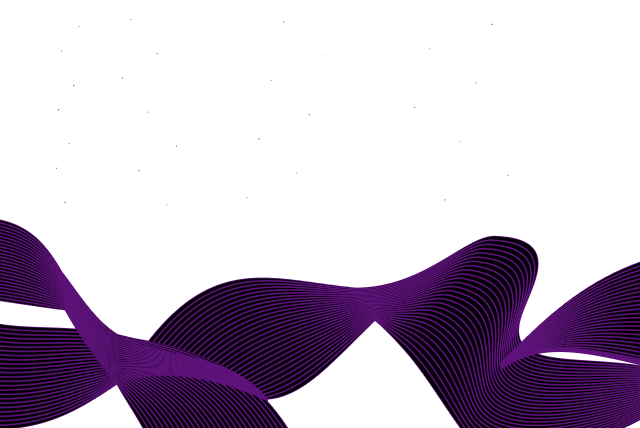
Reproduce this background procedurally as a WebGL 1 fragment shader.

```glsl
precision highp float;
// Twisting black ribbons ruled with purple lines, on white with sparse specks.
uniform vec2 u_resolution;

// Lengths are in percent of the canvas height.
const vec2 CANVAS = vec2(150.0, 100.0);
const vec3 PAPER = vec3(1.0);
const vec3 RIBBON = vec3(0.01, 0.0, 0.02);
const vec3 LINE = vec3(0.36, 0.07, 0.47);
const vec3 SPECK = vec3(0.25);
const float LINE_HALF = 0.19;
const float SPECK_RADIUS = 0.13;
const int STEPS = 20;
const int SPECKS = 28;

float cross2(vec2 a, vec2 b) { return a.x * b.y - a.y * b.x; }

vec2 bezier(vec2 a, vec2 b, vec2 c, vec2 d, float t) {
  float k = 1.0 - t;
  return k * k * k * a + 3.0 * k * t * (k * b + t * c) + t * t * t * d;
}

vec2 bezierSlope(vec2 a, vec2 b, vec2 c, vec2 d, float t) {
  float k = 1.0 - t;
  return k * k * (b - a) + 2.0 * k * t * (c - b) + t * t * (d - c);
}

// Paints the strip between Bezier edges a and b, with lines running along it.
void ribbon(inout vec3 color, vec2 p, float px, float lines,
            vec2 a0, vec2 a1, vec2 a2, vec2 a3,
            vec2 b0, vec2 b1, vec2 b2, vec2 b3) {
  float previous = cross2(a0 - p, b0 - p);
  for (int i = 1; i <= STEPS; i++) {
    float t = float(i) / float(STEPS);
    float side = cross2(bezier(a0, a1, a2, a3, t) - p,
                        bezier(b0, b1, b2, b3, t) - p);
    // A sign change means a rung between the edges passes through p.
    if (side * previous <= 0.0 && side != previous) {
      float u = t - side / (side - previous) / float(STEPS);
      vec2 a = bezier(a0, a1, a2, a3, u);
      vec2 rung = bezier(b0, b1, b2, b3, u) - a;
      float s = dot(p - a, rung) / max(dot(rung, rung), 1e-5);
      if (abs(s - 0.5) < 1.0) {
        vec2 flow = mix(bezierSlope(a0, a1, a2, a3, u),
                        bezierSlope(b0, b1, b2, b3, u), clamp(s, 0.0, 1.0));
        float width = abs(cross2(rung, flow)) / max(length(flow), 1e-4);
        float inside = (0.5 - abs(s - 0.5)) * width;
        float nearest = abs(fract(s * lines + 0.5) - 0.5) * width / lines;
        float ink = clamp((LINE_HALF - nearest) / px + 0.5, 0.0, 1.0);
        float cover = clamp(inside / px + 0.5, 0.0, 1.0);
        color = mix(color, mix(RIBBON, LINE, ink), cover);
      }
    }
    previous = side;
  }
}

// Low-discrepancy scatter, denser toward the left.
void specks(inout vec3 color, vec2 p, float px) {
  for (int i = 0; i < SPECKS; i++) {
    float n = float(i) + 1.0;
    vec2 r = fract(n * vec2(0.7549, 0.5698));
    vec2 center = vec2(13.0 + 132.0 * pow(r.x, 1.6), 47.0 + 49.0 * r.y);
    float dotCover = clamp((SPECK_RADIUS - length(p - center)) / px + 0.5, 0.0, 1.0);
    color = mix(color, SPECK, dotCover * (0.35 + 0.65 * fract(n * 0.618)));
  }
}

void main() {
  vec2 p = gl_FragCoord.xy / u_resolution * CANVAS;
  float px = CANVAS.y / u_resolution.y;
  vec3 color = PAPER;
  specks(color, p, px);

  // Lower left sheet
  ribbon(color, p, px, 24.0,
    vec2(-0.4, 24.4), vec2(9.8, 22.7), vec2(21.5, 24.8), vec2(35.2, 19.7),
    vec2(-0.4, -0.4), vec2(11.7, 0.0), vec2(18.6, 4.3), vec2(27.3, 10.0));
  // Middle sheet
  ribbon(color, p, px, 28.0,
    vec2(34.2, 19.7), vec2(50.8, 41.4), vec2(64.5, 34.4), vec2(84.0, 32.8),
    vec2(62.5, 6.6), vec2(71.3, 7.2), vec2(78.1, 15.6), vec2(87.9, 25.0));
  // Upper left sheet, its lower fan and the dense twists between them
  ribbon(color, p, px, 24.0,
    vec2(-0.4, 48.8), vec2(5.9, 47.5), vec2(10.2, 44.3), vec2(14.6, 36.5),
    vec2(-0.4, 29.7), vec2(5.1, 28.9), vec2(10.2, 28.1), vec2(15.2, 27.5));
  ribbon(color, p, px, 28.0,
    vec2(28.3, 21.5), vec2(45.9, 18.9), vec2(58.6, 14.1), vec2(67.8, -0.4),
    vec2(27.3, 10.2), vec2(29.3, 6.6), vec2(31.6, 3.3), vec2(33.6, -0.4));
  ribbon(color, p, px, 24.0,
    vec2(14.6, 36.5), vec2(18.9, 30.9), vec2(22.5, 24.8), vec2(28.3, 21.5),
    vec2(15.2, 27.5), vec2(18.0, 22.3), vec2(22.5, 16.0), vec2(27.3, 10.2));
  ribbon(color, p, px, 24.0,
    vec2(28.3, 21.5), vec2(37.1, 16.4), vec2(52.7, 18.4), vec2(62.9, 7.0),
    vec2(27.3, 10.2), vec2(37.1, 14.1), vec2(49.8, 12.1), vec2(62.9, 6.2));
  // Hump: rise, overhang and outflow
  ribbon(color, p, px, 28.0,
    vec2(84.0, 32.8), vec2(99.6, 33.2), vec2(108.6, 44.5), vec2(115.6, 44.9),
    vec2(87.9, 25.0), vec2(90.8, 22.5), vec2(93.4, 19.7), vec2(95.7, 17.0));
  ribbon(color, p, px, 28.0,
    vec2(115.6, 44.9), vec2(133.8, 44.5), vec2(123.4, 31.6), vec2(121.9, 24.8),
    vec2(95.7, 17.0), vec2(100.6, 11.1), vec2(104.5, 4.3), vec2(108.4, -0.8));
  ribbon(color, p, px, 28.0,
    vec2(121.9, 24.8), vec2(119.5, 14.1), vec2(134.8, 17.0), vec2(150.4, 14.6),
    vec2(108.4, -0.8), vec2(115.2, -9.4), vec2(134.8, -6.4), vec2(150.4, 2.0));
  // Right fan and its dense lower fold
  ribbon(color, p, px, 24.0,
    vec2(117.0, 15.0), vec2(125.0, 22.9), vec2(134.8, 33.6), vec2(150.4, 39.0),
    vec2(117.6, 13.7), vec2(126.0, 19.5), vec2(134.8, 18.9), vec2(150.4, 14.6));
  ribbon(color, p, px, 12.0,
    vec2(117.0, 15.0), vec2(126.0, 20.9), vec2(136.7, 18.9), vec2(150.4, 16.2),
    vec2(117.6, 13.7), vec2(126.0, 19.5), vec2(134.8, 18.4), vec2(150.4, 14.6));

  gl_FragColor = vec4(color, 1.0);
}
```
